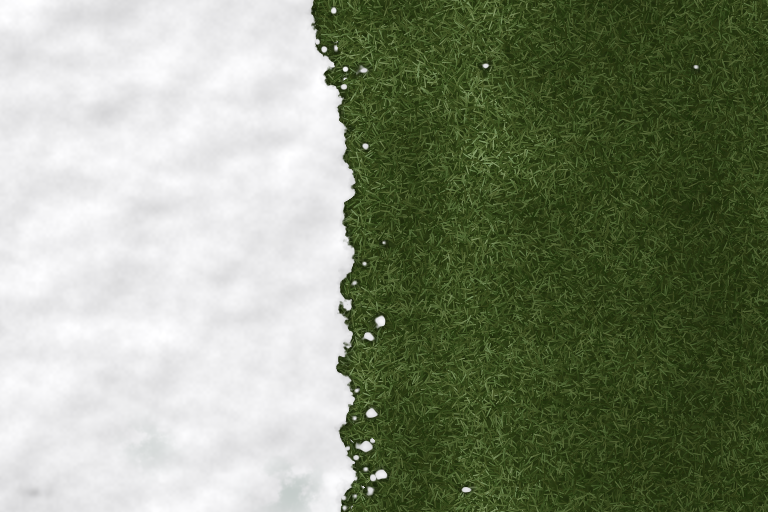
Give the GLSL for this texture, as a WebGL 2 fragment shader.

```glsl
#version 300 es
precision highp float;
// Overhead view of a ragged snow bank meeting a lawn of short grass blades.

#define BLADE_CELL 0.0135
#define BLADE_WIDTH 0.0013
#define BLADE_LAYERS 5
#define EDGE_ROUGHNESS 0.052
#define SNOW_RELIEF 0.26
#define CRUMB_CELL 0.019

uniform vec2 u_resolution;
out vec4 outColor;

const vec3 SOIL = vec3(0.115, 0.165, 0.045);
const vec3 GRASS_DARK = vec3(0.15, 0.21, 0.06);
const vec3 GRASS_MID = vec3(0.24, 0.31, 0.13);
const vec3 GRASS_LIGHT = vec3(0.35, 0.43, 0.23);
const vec3 GRASS_TIP = vec3(0.49, 0.57, 0.39);
const vec3 SNOW = vec3(0.93, 0.93, 0.935);
const vec3 ICE = vec3(0.77, 0.80, 0.79);

// Larger loose clumps: centre and radius
const vec3 CLUMPS[10] = vec3[10](
  vec3(0.707, 0.862, 0.010), vec3(0.742, 0.372, 0.012), vec3(0.719, 0.343, 0.009),
  vec3(0.681, 0.348, 0.011), vec3(0.724, 0.193, 0.009), vec3(0.711, 0.126, 0.013),
  vec3(0.747, 0.072, 0.010), vec3(0.723, 0.043, 0.009), vec3(0.949, 0.871, 0.005),
  vec3(0.912, 0.045, 0.005));

vec3 hash3(vec2 p) {
  vec3 q = fract(vec3(p.xyx) * vec3(0.1031, 0.1030, 0.0973));
  q += dot(q, q.yxz + 33.33);
  return fract((q.xxy + q.yzz) * q.zyx);
}

float noise(vec2 p) {
  vec2 i = floor(p), f = fract(p);
  f = f * f * (3.0 - 2.0 * f);
  return mix(mix(hash3(i).x, hash3(i + vec2(1, 0)).x, f.x),
             mix(hash3(i + vec2(0, 1)).x, hash3(i + vec2(1, 1)).x, f.x), f.y);
}

float fbm(vec2 p) {
  float sum = 0.0, amp = 0.52;
  for (int i = 0; i < 4; i++) {
    sum += amp * noise(p);
    p = mat2(1.6, 1.2, -1.2, 1.6) * p + 7.3;
    amp *= 0.5;
  }
  return sum;
}

float spot(vec2 p, vec2 centre, vec2 size) {
  vec2 q = (p - centre) / size;
  return exp(-dot(q, q));
}

// Signed distance to the bank: negative inside the snow
float bankDistance(vec2 p) {
  float edge = 0.676 - 0.063 * smoothstep(0.70, 1.0, p.y) - 0.016 * smoothstep(0.07, 0.0, p.y);
  edge += 0.012 * (spot(p.yy, vec2(0.66), vec2(0.05)) + spot(p.yy, vec2(0.49), vec2(0.02))
                 + spot(p.yy, vec2(0.10), vec2(0.05)));
  return p.x - edge + EDGE_ROUGHNESS * (fbm(p * 32.0) - 0.49);
}

// Large clumps plus hashed crumbs that thin out away from the bank
float clumpDistance(vec2 p, float bank) {
  float d = 1.0;
  float wobble = 0.012 * (noise(p * 95.0) - 0.5);
  for (int i = 0; i < 10; i++)
    d = min(d, length((p - CLUMPS[i].xy) * vec2(0.95, 1.15)) - CLUMPS[i].z * 0.9 + wobble);
  float density = 0.12 + 0.4 * smoothstep(0.18, 0.02, p.y) + 0.45 * spot(p.yy, vec2(0.90), vec2(0.05));
  vec2 cell = floor(p / CRUMB_CELL);
  vec3 h = hash3(cell + 51.0);
  vec2 centre = (cell + 0.3 + 0.4 * h.xy) * CRUMB_CELL;
  float present = step(h.z, density * smoothstep(0.065, 0.01, bank));
  return min(d, mix(1.0, length(p - centre) - 0.0045 + wobble * 0.5, present));
}

vec3 grass(vec2 p, float px) {
  // Broad mowing bands and soft patches set the local brightness
  float tone = 0.43 + 0.13 * spot(p.xx, vec2(0.93), vec2(0.13)) + 0.10 * spot(p.xx, vec2(0.70), vec2(0.09))
             - 0.10 * smoothstep(1.02, 1.2, p.x) + 0.06 * smoothstep(1.32, 1.48, p.x)
             + 0.34 * (fbm(p * vec2(5.0, 7.0)) - 0.5);
  vec3 col = mix(SOIL, GRASS_MID, 0.55 * noise(p * 130.0));
  for (int layer = 0; layer < BLADE_LAYERS; layer++) {
    vec2 q = p / BLADE_CELL + float(layer) * vec2(17.37, 9.71);
    vec2 base = floor(q);
    for (int k = 0; k < 9; k++) {
      vec2 cell = base + vec2(k % 3 - 1, k / 3 - 1);
      vec3 h = hash3(cell + float(layer) * 61.0);
      vec3 g = hash3(cell + float(layer) * 37.0 + 211.0);
      float angle = 5.0 * noise(cell * 0.11) + 2.6 * (h.z - 0.5);
      vec2 dir = vec2(cos(angle), sin(angle));
      vec2 r = q - cell - h.xy;
      float along = clamp(dot(r, dir), -0.65, 0.65);
      float d = length(r - dir * along) * BLADE_CELL - BLADE_WIDTH * (1.0 - 0.4 * abs(along));
      float shade = clamp(g.x * 0.85 + tone - 0.42 + 0.1 * along, 0.0, 1.0);
      vec3 blade = mix(GRASS_DARK, GRASS_MID, smoothstep(0.0, 0.45, shade));
      blade = mix(blade, GRASS_LIGHT, smoothstep(0.45, 0.78, shade));
      blade = mix(blade, GRASS_TIP, smoothstep(0.78, 1.0, shade));
      blade += (g.y - 0.5) * vec3(0.05, 0.015, 0.02);
      col = mix(col, blade, smoothstep(0.6 * px, -0.6 * px, d));
    }
  }
  return col * (0.72 + 0.6 * tone);
}

vec3 snow(vec2 p, float depth) {
  // Relief lit from the upper left
  vec2 q = p * vec2(7.0, 9.5);
  float relief = fbm(q) - fbm(q + vec2(-0.16, 0.28));
  float grain = noise(p * 150.0) - 0.5;
  vec3 col = SNOW + SNOW_RELIEF * relief + 0.018 * grain + 0.03 * (fbm(p * 3.0) - 0.5);
  col -= 0.035 * smoothstep(0.25, 0.0, p.y) * fbm(p * 22.0);
  // Thin icy patches near the foot
  float ice = spot(p, vec2(0.57, 0.04), vec2(0.055, 0.055)) + 0.55 * spot(p, vec2(0.29, 0.13), vec2(0.05, 0.045));
  col = mix(col, ICE, ice * smoothstep(0.35, 0.65, fbm(p * 34.0)));
  col -= 0.22 * spot(p, vec2(0.07, 0.04), vec2(0.025, 0.012)) * noise(p * 60.0);
  return col - 0.07 * smoothstep(0.012, 0.0, depth);
}

void main() {
  vec2 p = gl_FragCoord.xy / u_resolution.y;
  float px = 1.0 / u_resolution.y;
  float bank = bankDistance(p);
  float d = min(bank, clumpDistance(p, bank));
  vec3 lawn = grass(p, px) * (1.0 - 0.35 * smoothstep(0.014, 0.0, d));
  float cover = smoothstep(1.2 * px, -1.2 * px, d);
  outColor = vec4(clamp(mix(lawn, snow(p, -d), cover), 0.0, 1.0), 1.0);
}
```
